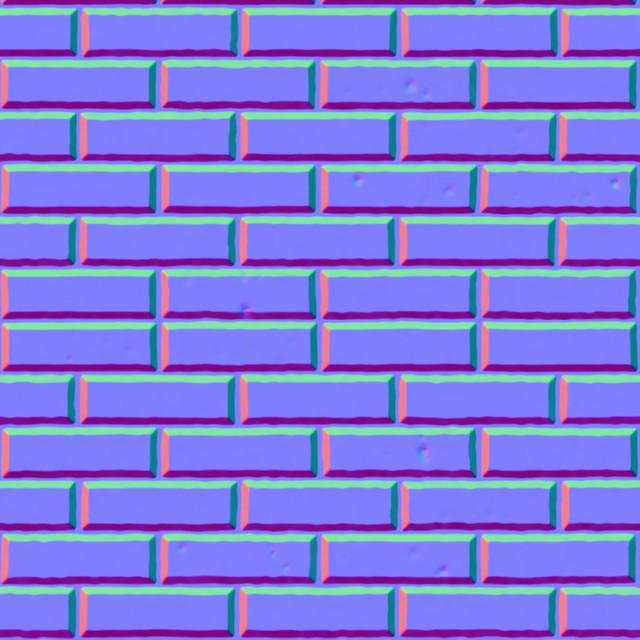
Write a Shadertoy shader that draws this texture map.

```glsl
const float ROW_PITCH = 0.08236;
const float ROW_START = 0.0100;      // top of the first full course
const float ROW_SAG = 0.0035;        // courses rise slightly mid-wall
const float COLUMNS = 4.0;
const float COLUMN_START = -0.0013;
const float STAGGER = 0.124;
const float BOND_BREAK_ROW = 5.5;    // two aligned courses meet here
const float ROW_SHIFT = 0.0035;
const vec2 GAP = vec2(0.0072, 0.0052);
const vec2 SIZE_JITTER = vec2(0.0016, 0.0006);
const float CORNER = 0.006;
const float BEVEL = 0.0112;
const float EDGE_SOFT = 0.0020;
const float MITRE_SOFT = 0.0016;
const float ROUGHNESS = 0.0030;
const float SLOPE_UP = 0.86;
const float SLOPE_DOWN = 0.97;
const float SLOPE_SIDE = 0.95;
const int PITS = 4;
const float PITTED_SHARE = 0.3;
const vec3 FLAT_COLOR = vec3(0.50, 0.495, 0.99);
const float BLUE_DROP = 0.55;

float hash(vec2 p) {
    vec3 q = fract(p.xyx * 0.1031);
    q += dot(q, q.yzx + 33.33);
    return fract((q.x + q.y) * q.z);
}

float noise(vec2 p) {
    vec2 i = floor(p), f = fract(p);
    f = f * f * (3.0 - 2.0 * f);
    return mix(mix(hash(i), hash(i + vec2(1, 0)), f.x),
               mix(hash(i + vec2(0, 1)), hash(i + vec2(1, 1)), f.x), f.y);
}

vec2 noise2(vec2 p) {
    return vec2(noise(p + 17.3), noise(p + 71.9)) - 0.5;
}

// Outward tilt of the bevel around a rounded brick
vec2 bevelTilt(vec2 p, vec2 halfSize, float soft) {
    vec2 q = abs(p) - halfSize + CORNER;
    float nearest = max(q.x, q.y);
    float depth = CORNER - length(max(q, 0.0)) - min(nearest, 0.0);
    float band = smoothstep(-soft, soft, depth)
               * (1.0 - smoothstep(BEVEL - soft, BEVEL + soft, depth));

    vec2 side = normalize(exp(max((q - nearest) / MITRE_SOFT, -20.0)));
    float vertical = p.y > 0.0 ? SLOPE_UP : SLOPE_DOWN;
    return sign(p) * side * vec2(SLOPE_SIDE, vertical) * band;
}

// Small dents clustered on some bricks
vec2 pitTilt(vec2 p, vec2 halfSize, vec2 id) {
    vec2 tilt = vec2(0.0);
    float pitted = step(hash(id + 53.7), PITTED_SHARE);
    for (int k = 0; k < PITS; k++) {
        vec2 seed = id * 7.0 + float(k) * 13.7 + 101.0;
        vec2 center = (vec2(hash(seed), hash(seed + 5.1)) - 0.5) * 1.5 * halfSize;
        float radius = mix(0.004, 0.008, hash(seed + 9.4));
        float strength = mix(0.1, 0.9, pow(hash(seed + 3.8), 2.0));
        vec2 d = (p - center) / radius;
        d += 0.6 * noise2(p * 180.0 + seed);
        tilt -= pitted * strength * d * exp(-dot(d, d));
    }
    return tilt;
}

void mainImage(out vec4 fragColor, in vec2 fragCoord) {
    vec2 uv = fragCoord / iResolution.xy;
    float soft = max(EDGE_SOFT, 0.8 / iResolution.y);

    // Courses, counted from the top
    float down = 1.0 - uv.y;
    down += ROW_SAG * sin(3.14159 * down);
    float rowPos = (down - ROW_START) / ROW_PITCH;
    float row = floor(rowPos);

    // Running bond with one break in the stagger
    float parity = mod(row + step(BOND_BREAK_ROW, row), 2.0);
    float shift = COLUMN_START + STAGGER * (1.0 - parity)
                + ROW_SHIFT * (hash(vec2(row + 20.0, 4.0)) - 0.5);
    float colPos = (uv.x - shift) * COLUMNS;
    vec2 id = vec2(mod(floor(colPos), COLUMNS), row + 2.0);

    // Local brick coordinates, y upward
    vec2 cell = vec2(1.0 / COLUMNS, ROW_PITCH);
    vec2 p = vec2(fract(colPos) - 0.5, 0.5 - fract(rowPos)) * cell;
    vec2 sizeRandom = vec2(hash(id + 31.2), hash(id + 47.6)) - 0.5;
    vec2 halfSize = 0.5 * (cell - GAP) + SIZE_JITTER * sizeRandom;

    // Worn, slightly crooked edges
    float wear = mix(0.3, 1.0, hash(id + 11.5));
    vec2 worn = p + ROUGHNESS * wear * noise2(uv * 75.0)
              + 0.6 * ROUGHNESS * noise2(uv * 16.0 + id * 3.0);
    worn.x += (hash(id + 81.3) - 0.5) * 0.03 * p.y;

    vec2 tilt = bevelTilt(worn, halfSize, soft);
    tilt *= 1.0 - 0.12 * wear * noise(uv * 95.0);
    tilt += pitTilt(p, halfSize, id);
    tilt += 0.02 * noise2(uv * 60.0);
    tilt /= max(1.0, length(tilt));

    // Encode the surface direction, with x reversed
    vec3 color = FLAT_COLOR;
    color.xy += 0.5 * tilt * vec2(-1.0, 1.0);
    color.z -= BLUE_DROP * dot(tilt, tilt);
    fragColor = vec4(clamp(color, 0.0, 1.0), 1.0);
}
```
